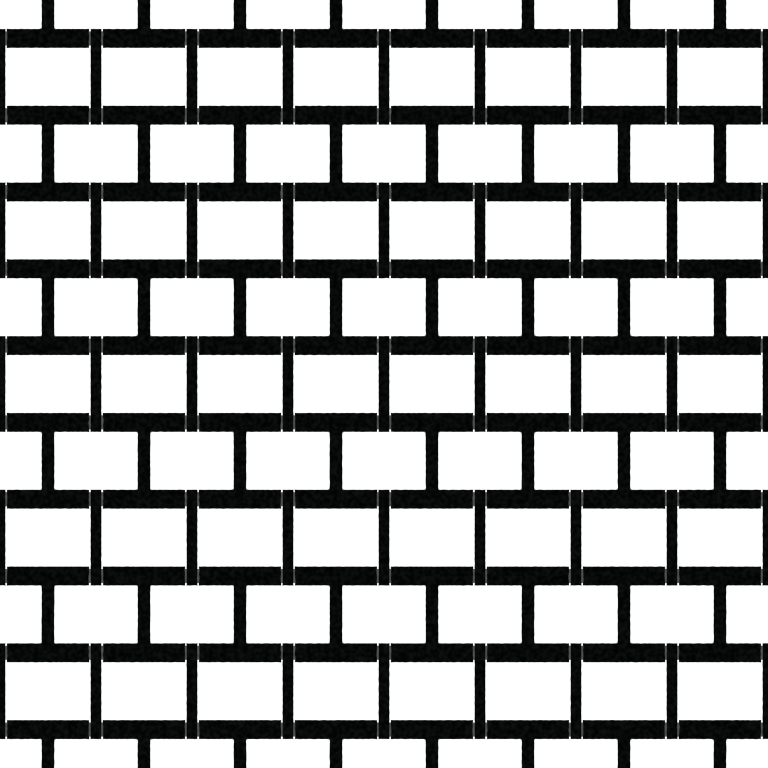
A Shadertoy shader for this pattern:

```glsl
// Running-bond wall of white bricks with mottled black mortar bars and thin split seams.

const float COLUMNS = 8.0;          // bricks across
const float ROWS = 10.0;            // brick courses, two per repeat
const float BAR_HALF = 0.0121;      // half thickness of horizontal bars
const float STUD_HALF = 0.0080;     // half width of joints in even courses
const float POST_HALF = 0.0068;     // half width of joints in odd courses
const float SEAM_OUTER = 0.0092;    // where bars stop beside a post
const float NOTCH = 0.0030;         // white opening at each end of a seam

const vec3 PAPER = vec3(1.0);
const vec3 SEAM = vec3(0.32);
const vec3 INK_DARK = vec3(0.008, 0.012, 0.012);
const vec3 INK_LIGHT = vec3(0.055, 0.062, 0.060);

vec2 gradientAt(vec2 cell, float period) {
    uvec2 c = uvec2(mod(cell, period));
    uint h = c.x * 1597u + c.y * 51749u + 7u;
    h = (h ^ (h >> 15)) * 73856093u;
    h = (h ^ (h >> 13)) * 19349663u;
    h ^= h >> 16;
    float angle = float(h & 1023u) * 6.28319 / 1024.0;
    return vec2(cos(angle), sin(angle));
}

// Gradient noise that wraps over the unit square.
float tiledNoise(vec2 uv, float period) {
    vec2 p = uv * period;
    vec2 i = floor(p);
    vec2 f = p - i;
    vec2 s = f * f * f * (f * (f * 6.0 - 15.0) + 10.0);
    vec2 e = vec2(1.0, 0.0);
    float a = dot(gradientAt(i, period), f);
    float b = dot(gradientAt(i + e.xy, period), f - e.xy);
    float c = dot(gradientAt(i + e.yx, period), f - e.yx);
    float d = dot(gradientAt(i + e.xx, period), f - e.xx);
    return mix(mix(a, b, s.x), mix(c, d, s.x), s.y);
}

// Distance to the nearest of count evenly spaced lines, shifted by a share of the spacing.
float lineOffset(float x, float count, float shift) {
    return abs(fract(x * count - shift + 0.5) - 0.5) / count;
}

float boxDistance(vec2 p, vec2 halfSize) {
    vec2 q = abs(p) - halfSize;
    return length(max(q, 0.0)) + min(max(q.x, q.y), 0.0);
}

float smoothMin(float a, float b, float k) {
    float h = max(k - abs(a - b), 0.0) / k;
    return min(a, b) - h * h * k * 0.25;
}

float coverage(float d, float blur) {
    return 1.0 - smoothstep(-blur, blur, d);
}

void mainImage(out vec4 fragColor, in vec2 fragCoord) {
    vec2 uv = fragCoord / iResolution.xy;
    float blur = max(0.75 / min(iResolution.x, iResolution.y), 0.0009);

    // Offsets from the centre lines of each part
    float postX = lineOffset(uv.x, COLUMNS, 0.0);
    float studX = lineOffset(uv.x, COLUMNS, 0.5);
    float barY = lineOffset(uv.y, ROWS, 0.5);
    float evenY = lineOffset(uv.y, ROWS * 0.5, 0.0);
    float oddY = lineOffset(uv.y, ROWS * 0.5, 0.5);

    // Bars with studs fused into them, and posts standing apart
    float courseHalf = 0.5 / ROWS;
    float bar = boxDistance(vec2(studX, barY), vec2(0.5 / COLUMNS - SEAM_OUTER, BAR_HALF));
    float stud = boxDistance(vec2(studX, evenY), vec2(STUD_HALF, courseHalf));
    float post = boxDistance(vec2(postX, oddY), vec2(POST_HALF, courseHalf + BAR_HALF));
    float wobble = 0.0005 * tiledNoise(uv, 160.0);
    float ink = coverage(min(smoothMin(bar, stud, 0.003), post) + wobble, blur);

    // Grey seams between bars and posts, open at both ends
    float seamX = postX - 0.5 * (POST_HALF + SEAM_OUTER);
    float seam = coverage(boxDistance(vec2(seamX, barY), vec2(0.0018, BAR_HALF - NOTCH)), blur);

    // Faint mottling in the ink
    float grain = tiledNoise(uv, 180.0) + 0.6 * tiledNoise(uv + 0.37, 90.0);
    vec3 inkColour = mix(INK_DARK, INK_LIGHT, smoothstep(-0.6, 0.7, grain));

    vec3 colour = mix(PAPER, SEAM, seam);
    colour = mix(colour, inkColour, ink);
    fragColor = vec4(colour, 1.0);
}
```
